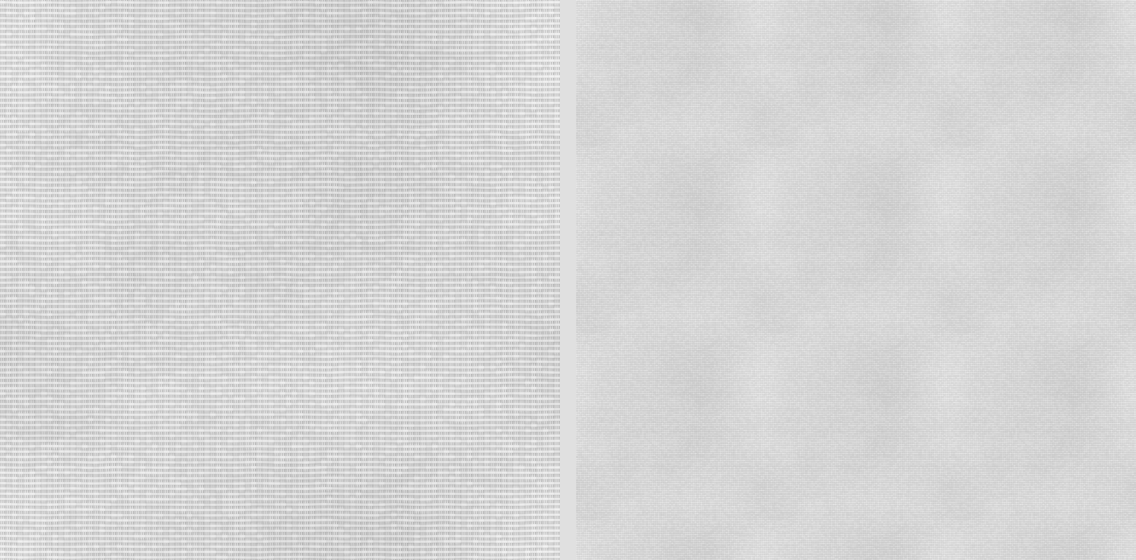
Left, the tile; right, the same tile 3 across and 3 down.
Give the GLSL for this texture, as a WebGL 1 fragment shader.

```glsl
precision highp float;
// Pale grey woven mesh: straight rows of bright horizontal yarn, with pairs of
// thin vertical threads and dark ticks in the gaps. Each cell is shaded by
// formula; wrapping noise varies the tone. Supersampled for soft edges.

uniform vec2 u_resolution;

#define COLUMNS 96.0
#define ROWS 106.0
#define WEFT_HALF 0.24
#define THREAD_OFFSET 0.17
#define THREAD_HALF 0.09
#define SOFTNESS 0.045
#define BEND 0.06
#define YARN_VARIATION 0.012
#define CELL_VARIATION 0.035
#define CLOUD_VARIATION 0.070
#define SAMPLES 4

const vec3 LIGHT = vec3(0.915);
const vec3 PALE = vec3(0.865);
const vec3 SHADE = vec3(0.785);
const vec3 TICK = vec3(0.66);

float hash(vec2 p) {
  vec3 q = fract(vec3(p.xyx) * 0.1031);
  q += dot(q, q.yzx + 33.33);
  return fract((q.x + q.y) * q.z);
}

// Value noise over the unit square that wraps after "period" cells
float wrapNoise(vec2 uv, vec2 period, float seed) {
  vec2 p = uv * period;
  vec2 i = floor(p);
  vec2 f = fract(p);
  f = f * f * (3.0 - 2.0 * f);
  vec2 a = mod(i, period);
  vec2 b = mod(i + 1.0, period);
  float low = mix(hash(a + seed), hash(vec2(b.x, a.y) + seed), f.x);
  float high = mix(hash(vec2(a.x, b.y) + seed), hash(b + seed), f.x);
  return mix(low, high, f.y);
}

// Band of the given half width around zero
float band(float d, float halfWidth) {
  return 1.0 - smoothstep(halfWidth - SOFTNESS, halfWidth + SOFTNESS, abs(d));
}

vec3 weave(vec2 uv) {
  // Almost straight grid of cells
  vec2 bend = vec2(wrapNoise(uv, vec2(12.0, 24.0), 11.0),
                   wrapNoise(uv, vec2(24.0, 12.0), 47.0)) - 0.5;
  vec2 grid = uv * vec2(COLUMNS, ROWS) + bend * 2.0 * BEND;
  vec2 cell = mod(floor(grid), vec2(COLUMNS, ROWS));
  vec2 p = fract(grid) - 0.5;
  float cellTone = hash(cell + 5.0) - 0.5;
  float columnTone = hash(vec2(cell.x, 307.0)) - 0.5;

  // Pair of vertical threads, a tick between them and one beside them
  float pair = band(abs(p.x) - THREAD_OFFSET, THREAD_HALF);
  float depth = 0.5 + 0.5 * cellTone + 0.5 * columnTone;
  float split = band(p.x, 0.055);
  float side = band(p.x - 0.34, 0.06);
  vec3 color = mix(SHADE, PALE, 0.85 * pair);
  color = mix(color, TICK, depth * max(0.6 * split, side));

  // Thin shadow under the horizontal yarn
  color -= 0.035 * band(p.y + WEFT_HALF + 0.05, 0.06);

  // Horizontal yarn with a highlight, parted by faint seams
  float weft = band(p.y, WEFT_HALF + 0.04 * cellTone);
  float highlight = 1.0 - smoothstep(0.04, 0.24, abs(p.y - 0.03));
  vec3 weftColor = mix(PALE, LIGHT, highlight);
  weftColor -= 0.025 * band(abs(p.x) - 0.5, 0.10);
  color = mix(color, weftColor, weft);

  // Tone differences between cells, yarns and wide areas
  float yarnTone = hash(vec2(cell.y, 211.0)) - 0.5 + 0.5 * columnTone;
  float cloud = 0.75 * wrapNoise(uv, vec2(3.0), 71.0)
              + 0.25 * wrapNoise(uv, vec2(8.0), 93.0) - 0.5;
  color += CELL_VARIATION * cellTone + YARN_VARIATION * yarnTone;
  return color + CLOUD_VARIATION * cloud;
}

void main() {
  vec3 sum = vec3(0.0);
  for (int y = 0; y < SAMPLES; y++) {
    for (int x = 0; x < SAMPLES; x++) {
      vec2 offset = (vec2(float(x), float(y)) + 0.5) / float(SAMPLES) - 0.5;
      sum += weave((gl_FragCoord.xy + offset) / u_resolution);
    }
  }
  gl_FragColor = vec4(sum / float(SAMPLES * SAMPLES), 1.0);
}
```
